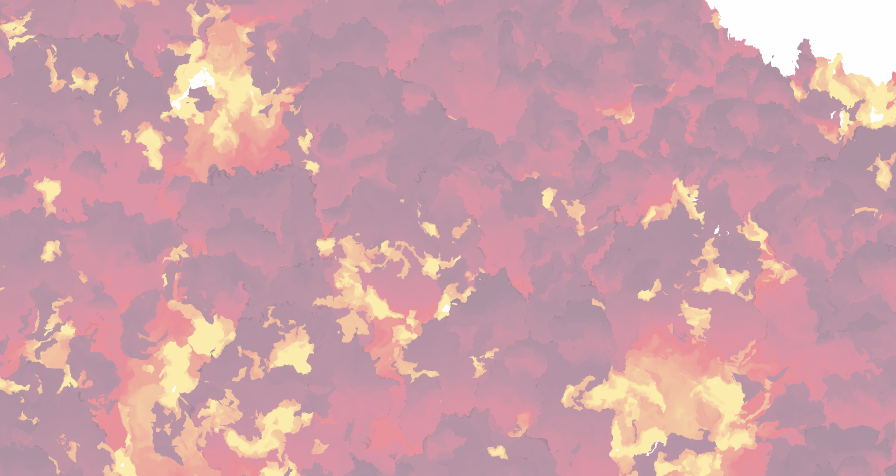
Write a Shadertoy shader that draws this texture map.

```glsl
// Forest canopy seen from above as a tinted height map: mauve crowns fade
// to pink and coral, with peach and yellow clearings and a white corner.
// Crowns are painted back to front on jittered grids in leaf-warped space.

float hash(vec2 p) {
    return fract(sin(dot(p, vec2(127.1, 311.7))) * 43758.5);
}

vec2 hash2(vec2 p) {
    return vec2(hash(p), hash(p + 37.3));
}

float noise(vec2 p) {
    vec2 i = floor(p), f = fract(p);
    f = f * f * (3.0 - 2.0 * f);
    return mix(mix(hash(i), hash(i + vec2(1, 0)), f.x),
               mix(hash(i + vec2(0, 1)), hash(i + vec2(1, 1)), f.x), f.y);
}

float fbm(vec2 p) {
    float sum = 0.0, amp = 0.53;
    for (int i = 0; i < 4; i++) {
        sum += amp * noise(p);
        p = mat2(1.6, 1.2, -1.2, 1.6) * p + 5.7;
        amp *= 0.5;
    }
    return sum;
}

// Centre of the nearest leaf clump, which makes edges lobed and tones faceted
vec2 leafCentre(vec2 p, float size) {
    vec2 cell = floor(p / size), best = p;
    float nearest = 9.0;
    for (int j = -1; j <= 1; j++)
        for (int i = -1; i <= 1; i++) {
            vec2 c = cell + vec2(i, j);
            vec2 q = (c + hash2(c)) * size;
            float d = length(q - p);
            if (d < nearest) { nearest = d; best = q; }
        }
    return best;
}

// How open the canopy is: clearings as x, y, radius
float openness(vec2 p) {
    vec3 clearings[7] = vec3[7](
        vec3(0.45, 0.10, 0.23), vec3(0.43, 0.81, 0.19), vec3(0.86, 0.33, 0.16),
        vec3(1.42, 0.14, 0.19), vec3(1.78, 0.77, 0.12), vec3(0.10, 0.24, 0.12),
        vec3(1.50, 0.48, 0.13));
    float sum = 0.0;
    for (int i = 0; i < 7; i++) {
        vec2 d = (p - clearings[i].xy) / clearings[i].z;
        sum = max(sum, exp(-dot(d, d)));
    }
    vec2 front = (p - vec2(0.92, 0.10)) / vec2(0.22, 0.17);
    return sum * (1.0 - exp(-dot(front, front)));
}

// Paints one layer of crowns: crisp ragged tops, bottoms fading into what lies behind
void paintCrowns(vec2 p, float size, float skip, float seed, inout float tone, inout float line) {
    vec2 cell = floor(p / size);
    for (int j = 2; j >= -1; j--)
        for (int i = -1; i <= 1; i++) {
            vec2 c = cell + vec2(i, j), h = hash2(c + seed), k = hash2(c + seed + 71.9);
            vec2 centre = (c + h) * size;
            if (k.x < skip + 0.6 * openness(centre)) continue;
            float radius = size * mix(0.4, 0.75, k.y);
            vec2 d = (p - centre) / radius;
            if (d.y < 0.0) d.y *= 0.62;
            float edge = length(d);
            if (edge > 1.0) continue;
            float shade = mix(0.24 * hash(c + seed + 13.1), 0.57, smoothstep(0.65, -1.0, d.y));
            float fade = smoothstep(-0.25, -0.9, d.y);
            tone = mix(shade, tone, fade);
            line = mix(smoothstep(0.985, 1.0, edge), line, fade);
        }
}

vec3 palette(float t) {
    vec3 c = mix(vec3(0.685, 0.575, 0.64), vec3(0.76, 0.59, 0.655), smoothstep(0.0, 0.32, t));
    c = mix(c, vec3(0.86, 0.585, 0.655), smoothstep(0.27, 0.49, t));
    c = mix(c, vec3(0.915, 0.57, 0.605), smoothstep(0.48, 0.60, t));
    c = mix(c, vec3(0.93, 0.67, 0.62), smoothstep(0.60, 0.71, t));
    c = mix(c, vec3(0.95, 0.77, 0.64), smoothstep(0.72, 0.82, t));
    return mix(c, vec3(0.985, 0.92, 0.68), smoothstep(0.83, 0.95, t));
}

vec3 canopy(vec2 p) {
    // Ragged coordinates: wobble at two scales plus snapping to leaf clumps
    vec2 w = p + 0.08 * (vec2(fbm(p * 13.0), fbm(p * 13.0 + 40.0)) - 0.5);
    w += 0.03 * (vec2(fbm(p * 45.0 + 9.0), fbm(p * 45.0 + 70.0)) - 0.5);
    w = mix(w, leafCentre(w, 0.015), 0.5);
    w = mix(w, leafCentre(w + 3.0, 0.006) - 3.0, 0.4);
    float open = openness(w), line = 0.0;

    // White corner beyond a ragged skyline
    float bump = (w.x - 1.72) / 0.05;
    float skyline = max(1.0 - 1.1 * (w.x - 1.49), 0.83 + 0.06 * exp(-bump * bump));
    if (w.y > skyline) return vec3(0.995);

    // Ground and tall crowns
    float tone = 0.48 + 0.34 * open + 0.4 * (fbm(w * 13.0) - 0.5);
    float dense = smoothstep(1.0, 1.2, w.x) * smoothstep(0.5, 0.75, w.y);
    paintCrowns(w, 0.27, 0.08 + 0.2 * dense, 3.0, tone, line);

    // Small ragged gaps, peach at the rim and yellow inside
    float gap = fbm(w * vec2(19.0, 17.0) + 8.0) + 0.23 * open - 0.695;
    if (gap > 0.0) {
        tone = 0.64 + 1.4 * gap + 0.28 * fbm(w * 24.0);
        line = 0.0;
        if (gap > 0.27) return vec3(0.99);
    }

    // Smaller crowns and torn mauve scraps in front
    paintCrowns(w, 0.13, 0.66 - 0.2 * dense, 19.0, tone, line);
    paintCrowns(w, 0.065, 0.78 - 0.45 * dense, 47.0, tone, line);
    float scrap = fbm(w * 14.0 + 31.0) + 0.06 * dense - 0.635;
    if (scrap > 0.0) tone = min(tone, 0.2 - 0.5 * scrap);

    tone += 0.07 * (noise(w * 60.0) - 0.5) + 0.1 * (fbm(w * 6.0) - 0.5);
    return palette(tone) * (1.0 - 0.09 * line);
}

void mainImage(out vec4 fragColor, in vec2 fragCoord) {
    // Four samples per pixel smooth every edge
    vec3 sum = vec3(0);
    for (int i = 0; i < 4; i++) {
        vec2 shift = vec2(i % 2, i / 2) * 0.5 - 0.25;
        sum += canopy((fragCoord + shift) / iResolution.y);
    }
    fragColor = vec4(sum / 4.0, 1.0);
}
```
